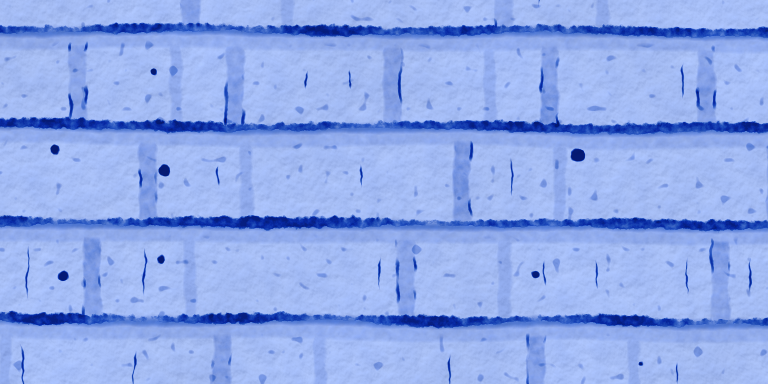
Give the GLSL for this texture, as a Shadertoy shader.

```glsl
const vec3 PAINT[6] = vec3[6](
    vec3(0.67, 0.76, 0.97), vec3(0.51, 0.62, 0.90), vec3(0.29, 0.45, 0.81),
    vec3(0.12, 0.30, 0.73), vec3(0.03, 0.16, 0.64), vec3(0.02, 0.10, 0.45));
const float ROW_PITCH = 0.251;
const float FIRST_BED = 0.168;
const float BRICK_LENGTH = 0.818;
const float JOINT_START[5] = float[5](0.578, 0.240, 0.385, 0.203, 0.495);

vec2 hash2(vec2 p) {
    vec3 q = fract(p.xyx * vec3(0.1031, 0.1030, 0.0973));
    q += dot(q, q.yzx + 33.33);
    return fract((q.xx + q.yz) * q.zy);
}

float cornerSlope(vec2 cell, vec2 offset) {
    float angle = 6.2832 * hash2(cell).x;
    return dot(vec2(cos(angle), sin(angle)), offset);
}

float gradientNoise(vec2 p) {
    vec2 i = floor(p), f = p - i;
    vec2 u = f * f * f * (f * (f * 6.0 - 15.0) + 10.0);
    vec2 e = vec2(1.0, 0.0);
    return mix(mix(cornerSlope(i, f), cornerSlope(i + e, f - e), u.x),
               mix(cornerSlope(i + e.yx, f - e.yx), cornerSlope(i + 1.0, f - 1.0), u.x), u.y);
}

float fbm(vec2 p) {
    float sum = 0.0, amplitude = 0.6;
    for (int i = 0; i < 4; i++) {
        sum += amplitude * gradientNoise(p);
        p = mat2(1.6, 1.2, -1.2, 1.6) * p + 11.3;
        amplitude *= 0.5;
    }
    return sum;
}

float band(float x, float halfWidth, float soft) {
    return 1.0 - smoothstep(halfWidth - soft, halfWidth + soft, abs(x));
}

float repeatOffset(float x, float period) {
    return x - period * round(x / period);
}

// Depth 0 is the lit face, 1 the deepest gap
vec3 paintRamp(float depth) {
    vec3 color = PAINT[0];
    for (int i = 0; i < 5; i++)
        color = mix(color, PAINT[i + 1], clamp(depth * 5.0 - float(i), 0.0, 1.0));
    return color;
}

// Thin wandering vertical crack in some cells of a row
float crack(vec2 p, float row, float v, float px) {
    const float CELL = 0.21;
    float cell = floor(p.x / CELL);
    vec2 h = hash2(vec2(cell + 17.0, row + 5.0));
    float center = (cell + 0.2 + 0.6 * h.y) * CELL;
    float wander = 0.016 * fbm(vec2(p.y * 14.0, cell * 3.7 + row));
    float reach = mix(0.10, 0.34, fract(h.x * 7.0));
    float taper = 1.0 - smoothstep(0.4 * reach, reach, abs(v - 0.48));
    float width = 0.0028 * taper * (0.7 + gradientNoise(p * 30.0));
    return step(h.x, 0.5) * taper * band(p.x - center - wander, width, max(px, 0.0015));
}

// Ragged round hole in a few cells of a row
float hole(vec2 p, float row, float v, float rough, float px) {
    const float CELL = 0.26;
    float cell = floor(p.x / CELL);
    vec2 h = hash2(vec2(cell + 41.0, row + 23.0));
    vec2 d = vec2(p.x - (cell + 0.2 + 0.6 * h.y) * CELL, (v - 0.3 - 2.0 * h.x) * ROW_PITCH);
    float radius = mix(0.007, 0.018, fract(h.y * 9.0));
    return step(h.x, 0.22) * band(length(d) + 0.016 * rough, radius, max(px, 0.002));
}

void mainImage(out vec4 fragColor, in vec2 fragCoord) {
    float px = 1.0 / iResolution.y;
    vec2 p = fragCoord * px;
    float rough = fbm(p * 16.0);
    float grain = fbm(p * 45.0);

    // Courses, slightly tilted and uneven
    float sag = 0.006 * (p.x - 1.0) + 0.012 * gradientNoise(p * vec2(2.5, 4.0));
    float course = (p.y + sag - FIRST_BED) / ROW_PITCH;
    float row = floor(course), bed = round(course);
    float v = course - row;
    float s = (course - bed) * ROW_PITCH + 0.007 * rough;

    // Bed joints: soft mortar with a ragged shadow under each brick
    float along = gradientNoise(vec2(p.x * 4.0, bed * 7.3));
    float thickness = 0.008 + 0.009 * clamp(along + 0.3, 0.0, 1.0);
    float depth = 0.03 + 0.07 * rough;
    depth = max(depth, (0.13 + 0.1 * grain) * band(s + 0.030, 0.022, 0.008));
    depth = max(depth, 0.38 * band(s + 0.007, 0.012, 0.012));
    float shadow = band(s - 0.012 * grain, thickness, max(px, 0.004));
    depth = max(depth, shadow * clamp(0.66 + 0.5 * along + 0.6 * grain, 0.25, 0.95));

    // Head joints: one course of short bricks, faint extra joints on odd courses
    float start = JOINT_START[int(clamp(row + 1.0, 0.0, 4.0))];
    float period = row == 2.0 ? 0.5 * BRICK_LENGTH : BRICK_LENGTH;
    float wobble = 0.014 * rough;
    float dx = repeatOffset(p.x - start, period) + wobble;
    float faintDx = repeatOffset(p.x - start - 0.255, BRICK_LENGTH) + wobble;
    float face = smoothstep(0.0, 0.03, v) * (1.0 - smoothstep(0.80, 0.90, v));
    float wear = 0.75 + 0.5 * gradientNoise(p * vec2(2.0, 5.0) + 9.0);
    depth = max(depth, face * wear * (0.25 + 0.2 * grain) * band(dx, 0.023, 0.005));
    depth = max(depth, face * 0.13 * band(faintDx, 0.016, 0.006));
    float chipped = smoothstep(0.0, 0.35, gradientNoise(p * vec2(9.0, 14.0)));
    depth = max(depth, face * 0.8 * chipped * band(abs(dx) - 0.021, 0.004, 0.003));

    // Cracks, holes and small pits
    depth = max(depth, 0.85 * crack(p, row, v, px));
    depth = max(depth, hole(p, row, v, rough, px));
    depth += 0.22 * smoothstep(0.36, 0.5, gradientNoise(p * 30.0 + 3.0)) * face;

    // Relief lit from above
    vec2 toLight = vec2(-0.002, 0.005);
    float relief = rough - fbm((p + toLight) * 16.0) + 0.5 * (grain - fbm((p + toLight) * 45.0));
    vec3 color = paintRamp(depth - 0.12 * min(relief, 0.0) * face);
    color *= 1.0 + 0.16 * relief + 0.03 * gradientNoise(p * 3.0);
    fragColor = vec4(clamp(color, 0.0, 1.0), 1.0);
}
```
